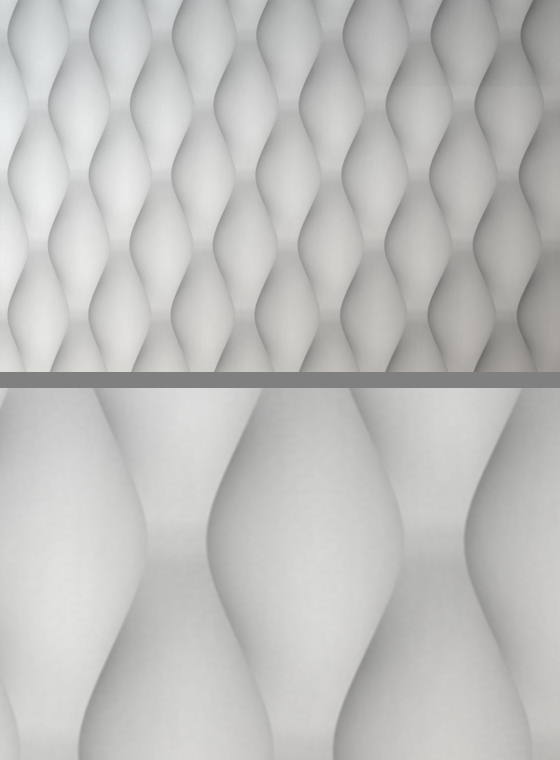
Top: the whole. Bottom: its middle third, enlarged.
This pattern is drawn by a WebGL 1 fragment shader. Its source:

```glsl
precision highp float;
// Pale plaster relief of interlocking wavy columns, lit softly from the left.

uniform vec2 u_resolution;

const float TAU = 6.2831853;

float hash(vec2 p) {
  return fract(sin(dot(p, vec2(127.1, 311.7))) * 4375.85);
}

float noise(vec2 p) {
  vec2 i = floor(p);
  vec2 f = fract(p);
  f = f * f * (3.0 - 2.0 * f);
  return mix(mix(hash(i), hash(i + vec2(1.0, 0.0)), f.x),
             mix(hash(i + vec2(0.0, 1.0)), hash(i + vec2(1.0, 1.0)), f.x), f.y);
}

// +1 for even columns and edges, -1 for odd ones
float paritySign(float index) {
  return 1.0 - 2.0 * mod(index, 2.0);
}

// Sideways swing of the edges; slightly straighter than a cosine
float swing(float rows) {
  return 0.26 * cos(TAU * rows) + 0.008 * cos(3.0 * TAU * rows);
}

// Relief shading of one column, added to the wall light
float columnShade(float column, float across, float rows) {
  float bulge = paritySign(column) * swing(rows);
  float halfWidth = 0.5 + bulge;
  float fromCentre = across - column - 0.5;
  float fromLeft = max(fromCentre + halfWidth, 0.0);
  float fromRight = max(halfWidth - fromCentre, 0.0);
  float swell = smoothstep(-0.29, 0.1, bulge);

  // Each swelling runs from a grey top to a bright foot, softly creased at the neck
  float down = fract(rows + 0.5 * (1.0 - mod(column, 2.0)));
  float slope = mix(-0.05, 0.035, smoothstep(0.0, 0.75, down));
  slope = mix(-0.008, slope, smoothstep(0.0, 0.07, down) * smoothstep(0.0, 0.07, 1.0 - down));

  float leftShade = mix(0.015, 0.215, swell) * exp(-fromLeft * 4.8);
  float rightShade = mix(0.015, 0.075, swell) * exp(-fromRight * 9.0);
  float crown = 0.04 * swell * exp(-9.0 * (fromCentre - 0.12) * (fromCentre - 0.12));
  return slope + crown - leftShade - rightShade;
}

void main() {
  // x runs right and y runs down, both in canvas widths
  vec2 p = vec2(gl_FragCoord.x, u_resolution.y - gl_FragCoord.y) / u_resolution.x;
  float t = 1.0 - gl_FragCoord.y / u_resolution.y;

  // Column coordinate, with the pitch widening to the right
  float u = (p.x - 0.0326) * (0.995 + 0.01 * t);
  float across = u * (13.9 - 0.86 * u);
  float rows = (p.y - 0.0625) * 4.0;

  // Nearest wavy edge and the two columns it parts
  float edge = floor(across + 0.5);
  float edgeOffset = across - edge + paritySign(edge) * swing(rows);
  float softness = max(0.018, 13.0 / u_resolution.x);
  float shade = mix(columnShade(edge - 1.0, across, rows),
                    columnShade(edge, across, rows),
                    smoothstep(-softness, softness, edgeOffset));

  // Wall light falling off to the right, the top and the lower corner
  float light = 0.878 - 0.215 * pow(p.x, 1.6);
  light -= 0.075 * (1.0 - smoothstep(0.0, 0.45, t));
  light -= 0.035 * smoothstep(0.55, 1.0, t) + 0.07 * p.x * t;

  // Faint panel seam, cloudy stains and fine grain
  light += 0.014 * smoothstep(0.228, 0.236, t) * smoothstep(0.45, 0.8, p.x);
  light += 0.012 * (noise(p * vec2(9.0, 7.0)) - 0.5);
  light += 0.008 * (noise(p * vec2(190.0, 60.0)) - 0.5);
  light += 0.014 * (noise(p * 420.0) - 0.5);

  // Cool at the top left, warm at the lower right
  float warmth = clamp(0.55 * p.x + 0.6 * t - 0.1, 0.0, 1.0);
  vec3 tint = mix(vec3(0.985, 1.002, 1.006), vec3(1.02, 1.0, 0.975), warmth);
  gl_FragColor = vec4((light + shade) * tint, 1.0);
}
```
